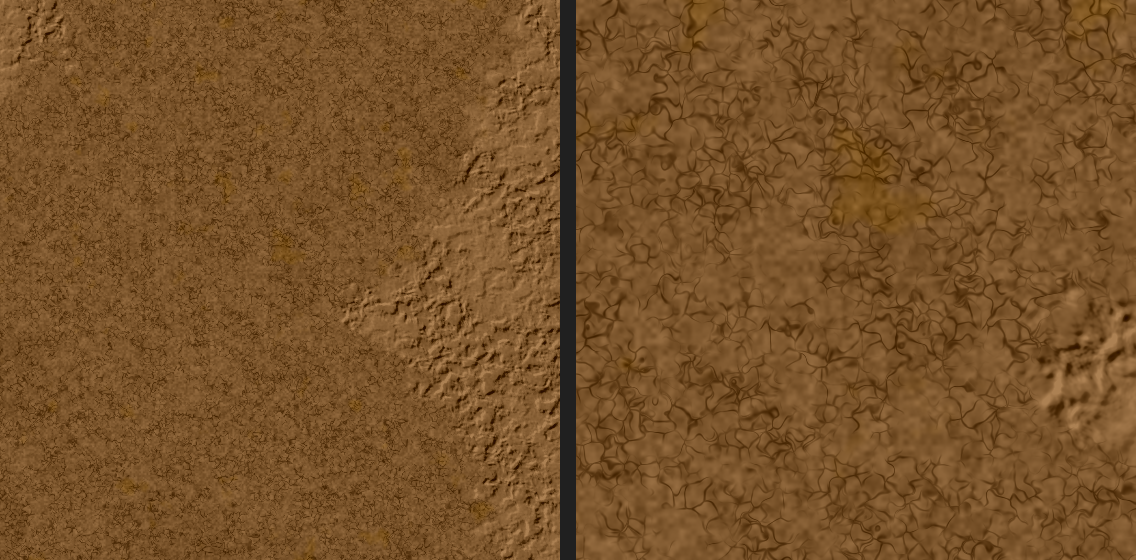
Left, the full canvas; right, a detail of the centre.
Write a WebGL 1 fragment shader that draws this texture.

```glsl
precision highp float;
// Dry brown earth: fine grain with broken hairline cracks, and crumbly clods
// spreading in from the right edge and one corner. Cracks are cell borders;
// clods are fractal heights lit from the upper left.

uniform vec2 u_resolution;

const vec3 EARTH = vec3(0.48, 0.33, 0.17);
const vec3 SHADE_STEP = vec3(0.28, 0.25, 0.22);
const vec3 OCHRE_TINT = vec3(0.01, 0.0, -0.05);
const vec2 LIGHT_DIR = vec2(-0.75, 0.66);

float hash(vec2 p) {
  return fract(sin(dot(p, vec2(127.1, 311.7))) * 43758.5453);
}

vec2 hash2(vec2 p) {
  return vec2(hash(p), hash(p + 57.3));
}

float noise(vec2 p) {
  vec2 cell = floor(p);
  vec2 f = fract(p);
  f = f * f * (3.0 - 2.0 * f);
  float low = mix(hash(cell), hash(cell + vec2(1.0, 0.0)), f.x);
  float high = mix(hash(cell + vec2(0.0, 1.0)), hash(cell + 1.0), f.x);
  return mix(low, high, f.y);
}

float fbm(vec2 p) {
  float sum = 0.0;
  float amplitude = 0.53;
  for (int i = 0; i < 4; i++) {
    sum += amplitude * noise(p);
    p = mat2(1.6, 1.2, -1.2, 1.6) * p + 13.7;
    amplitude *= 0.5;
  }
  return sum;
}

// Gap between the two nearest cell points: zero on the borders.
float cellBorder(vec2 p) {
  vec2 cell = floor(p);
  float nearest = 8.0;
  float second = 8.0;
  for (int y = -1; y <= 1; y++) {
    for (int x = -1; x <= 1; x++) {
      vec2 id = cell + vec2(float(x), float(y));
      float d = length(id + hash2(id) - p);
      second = min(second, max(nearest, d));
      nearest = min(nearest, d);
    }
  }
  return second - nearest;
}

// Short cracks that fade in and out along their length.
float cracks(vec2 uv, float scale, float width) {
  vec2 warp = vec2(noise(uv * 150.0), noise(uv * 150.0 + 31.0)) - 0.5;
  float line = 1.0 - smoothstep(0.0, width, cellBorder(uv * scale + warp * 0.8));
  return line * smoothstep(0.38, 0.66, fbm(uv * 62.0 + scale));
}

// Wedge pointing left from the right edge, joined with a corner patch.
float clodArea(vec2 uv) {
  float border = 0.59 + 0.34 * (1.0 - exp(-4.2 * abs(uv.y - 0.44)));
  float wedge = uv.x - border;
  float corner = 0.095 - length((uv - vec2(0.02, 0.95)) * vec2(1.0, 0.85));
  float ragged = (fbm(uv * 24.0) - 0.48) * 0.16;
  return smoothstep(-0.012, 0.03, max(wedge, corner) + ragged);
}

float clodHeight(vec2 uv) {
  vec2 warp = vec2(noise(uv * 60.0), noise(uv * 60.0 + 9.0)) * 0.007;
  float h = fbm((uv + warp) * 64.0);
  return smoothstep(0.3, 0.68, h) + 0.7 * h;
}

float clodShade(vec2 uv) {
  float slope = clodHeight(uv) - clodHeight(uv + LIGHT_DIR * 0.004);
  float smoothPatch = smoothstep(0.48, 0.66, fbm(uv * 13.0 + 4.0));
  float relief = slope * mix(1.05, 0.45, smoothPatch);
  float crevice = smoothstep(0.15, 0.55, -slope) * 0.35 * (1.0 - 0.6 * smoothPatch);
  return 0.1 + relief - crevice + smoothPatch * 0.14;
}

// Speckle and tiny lit bumps over a faint broad mottling.
float grainShade(vec2 uv) {
  float fine = (noise(uv * 300.0) - 0.5) * 0.4;
  float medium = (noise(uv * 140.0 + 7.0) - 0.5) * 0.24;
  float bumps = fbm(uv * 90.0) - fbm((uv + LIGHT_DIR * 0.003) * 90.0);
  float broad = (fbm(uv * vec2(34.0, 24.0)) - 0.5) * 0.14;
  return fine + medium + bumps * 0.4 + broad;
}

void main() {
  vec2 uv = gl_FragCoord.xy / u_resolution;
  float grain = grainShade(uv);

  // Cracked ground with soft darker stains
  float crack = max(cracks(uv, 74.0, 0.2), 0.8 * cracks(uv, 112.0, 0.24));
  float stain = smoothstep(0.58, 0.8, fbm(uv * 5.5 + 2.0));
  float ground = 0.06 + grain - crack * 0.6 - stain * 0.1;

  // Clods, lit from one side
  float clods = clodArea(uv);
  float shade = mix(ground, clodShade(uv) + grain * 0.45, clods);

  // Faint ochre flecks on the ground
  float ochre = smoothstep(0.66, 0.82, fbm(uv * 22.0 + 21.0)) * (1.0 - clods);
  vec3 color = EARTH + SHADE_STEP * clamp(shade, -1.1, 0.7) + OCHRE_TINT * ochre;
  gl_FragColor = vec4(clamp(color, 0.0, 1.0), 1.0);
}
```
